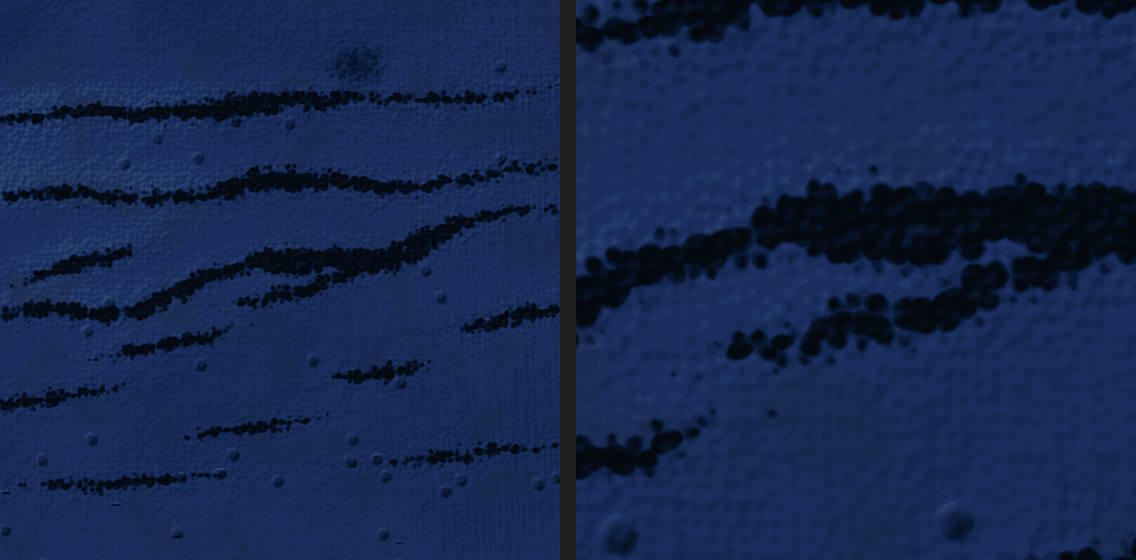
Left: the whole. Right: its middle third, enlarged.
Give the GLSL for this texture, as a WebGL 1 fragment shader.

```glsl
precision highp float;
uniform vec2 u_resolution;

#define BASE_TONE 0.655
#define CRACK_WIDTH 0.017
#define RAGGEDNESS 0.020
#define GRAIN_SCALE 100.0
#define GRAIN_CALM 0.12
#define GRAIN_ROUGH 0.48
#define PIT_SCALE 30.0
#define LIP_GLOW 0.13
#define LIGHT_STEP vec2(-0.0024, 0.0036)

float hash(vec2 p) {
  vec3 q = fract(p.xyx * vec3(0.1031, 0.1030, 0.0973));
  q += dot(q, q.yzx + 33.33);
  return fract((q.x + q.y) * q.z);
}

// Cellular noise: distance to the nearest seed, and that seed's random id
vec2 cellular(vec2 p) {
  vec2 cell = floor(p);
  vec2 nearest = vec2(9.0, 0.0);
  for (int j = -1; j <= 1; j++) {
    for (int i = -1; i <= 1; i++) {
      vec2 c = cell + vec2(float(i), float(j));
      vec2 seed = c + 0.1 + 0.8 * vec2(hash(c + 7.0), hash(c + 61.0));
      float d = distance(p, seed);
      if (d < nearest.x) nearest = vec2(d, hash(c + 131.0));
    }
  }
  return nearest;
}

float layeredSines(vec2 p) {
  float sum = 0.0, amp = 0.5;
  for (int i = 0; i < 5; i++) {
    p = mat2(0.8, -0.6, 0.6, 0.8) * p * 1.7 + 1.3;
    sum += amp * sin(p.x + 1.5 * sin(p.y));
    amp *= 0.6;
  }
  return sum;
}

// Distance to a tapering, sloped split
float split(vec2 p, vec2 centre, float halfLength, float slope, float width) {
  vec2 q = p - centre;
  float along = q.x / halfLength;
  return abs(q.y - slope * q.x) - width * (1.0 - along * along);
}

float crackDistance(vec2 p) {
  float d = 1.0;
  // Long cracks across the upper half
  for (int i = 0; i < 3; i++) {
    float f = float(i);
    float wave = (0.004 + 0.008 * f) * sin(14.0 * p.x + 0.72 * f);
    float swell = 0.75 + 0.55 * layeredSines(vec2(p.x * 5.0, f * 3.7));
    vec2 centre = vec2(0.44 + 0.03 * f, 0.81 - 0.145 * f);
    d = min(d, split(p - vec2(0.0, wave), centre, 0.47 + 0.06 * f,
                     0.05 + 0.075 * f * (f - 1.0), CRACK_WIDTH * swell));
  }
  // Short cracks, thinner and flatter toward the bottom
  for (int i = 0; i < 10; i++) {
    float f = float(i);
    float rise = f / 9.0;
    vec2 centre = vec2(fract(0.21 + f * 0.618), 0.14 + 0.44 * rise);
    float r = hash(vec2(f, 17.0));
    d = min(d, split(p, centre, 0.06 + 0.06 * r, mix(0.06, 0.36, rise * (0.5 + 0.5 * r)),
                     mix(0.005, 0.012, rise)));
  }
  return d;
}

float pits(vec2 p) {
  vec2 c = cellular(p * PIT_SCALE);
  float band = (p.y - 0.14) / 0.07;
  float density = 0.025 + 0.13 * exp(-band * band);
  return step(c.y, density) * smoothstep(0.42, 0.12, c.x);
}

// Surface relief: grain, lumps, vertical scratches and pits
float height(vec2 p, float rough) {
  float grain = cellular(p * GRAIN_SCALE).x;
  float lumps = cellular(p * 38.0 + 5.0).x;
  float scratches = cellular(vec2(p.x * 95.0 + p.y * 6.0, p.y * 7.0)).x;
  float h = mix(GRAIN_CALM, GRAIN_ROUGH, rough) * grain;
  h += mix(0.08, 0.38, rough) * lumps;
  h += mix(0.07, 0.22, smoothstep(0.55, 1.0, p.x)) * scratches;
  return h + 0.65 * pits(p) + 0.16 * layeredSines(p * 9.0);
}

// Ink, navy, mid blue, main blue and pale blue by tone
vec3 pigment(float t) {
  vec3 c = mix(vec3(0.015, 0.035, 0.06), vec3(0.03, 0.09, 0.20), smoothstep(0.05, 0.32, t));
  c = mix(c, vec3(0.07, 0.15, 0.31), smoothstep(0.32, 0.55, t));
  c = mix(c, vec3(0.10, 0.18, 0.37), smoothstep(0.55, 0.70, t));
  return mix(c, vec3(0.16, 0.26, 0.43), smoothstep(0.72, 1.0, t));
}

void main() {
  vec2 p = gl_FragCoord.xy / u_resolution;
  float clouds = layeredSines(p * 4.0 + 2.0);
  float ragged = cellular(p * 75.0).x + 0.8 * cellular(p * 32.0).x - 0.85;
  vec2 warped = p + vec2(0.0, 0.006 * layeredSines(p * 16.0));
  float d = crackDistance(warped) + RAGGEDNESS * ragged;
  float crack = 1.0 - smoothstep(-0.004, 0.006, d);
  float upper = smoothstep(0.35, 0.95, p.y + 0.15 * (0.5 - p.x));

  // Crumbling edges and lit relief
  float rough = clamp(0.75 * exp(-38.0 * max(d, 0.0)) + 0.28 * upper + 0.12 * clouds, 0.0, 1.0);
  float relief = height(p, rough) - height(p + LIGHT_STEP, rough);
  float tone = BASE_TONE + 0.035 * clouds + relief;

  // Pale lips above the cracks, strongest at upper left
  float lip = exp(-28.0 * max(crackDistance(warped - vec2(0.0, 0.032)), 0.0));
  float left = 1.0 - smoothstep(0.0, 0.8, p.x);
  tone += LIP_GLOW * lip * smoothstep(0.25, 0.5, p.y) * (0.3 + left);
  tone += 0.09 * upper * left * (0.5 + clouds);

  // Dark bruises near the top, pits and crack shadows
  vec2 blot = cellular(p * 4.5 + 0.03 * clouds);
  float bruise = step(blot.y, 0.35) * smoothstep(0.30, 0.02, blot.x + 0.16 * ragged);
  tone -= 0.5 * bruise * smoothstep(0.80, 0.92, p.y) + 0.22 * pits(p);
  tone = mix(tone, 0.06 + 0.6 * relief, crack * 0.95);

  // Dusty, less saturated patches
  vec3 color = pigment(tone);
  float dust = smoothstep(0.2, 0.9, layeredSines(p * 13.0 + 8.0)) * smoothstep(0.3, 0.6, tone);
  color = mix(color, vec3(0.10, 0.16, 0.27), 0.45 * dust);
  gl_FragColor = vec4(color, 1.0);
}
```
